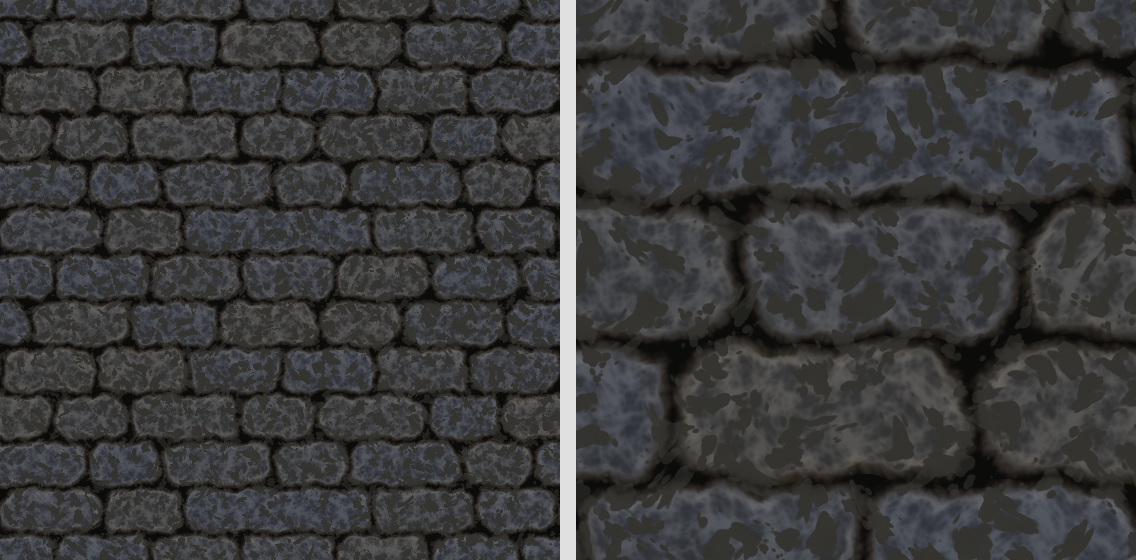
Left: the whole. Right: its middle third, enlarged.
This texture is drawn by a Shadertoy shader. Its source:

```glsl
// Weathered dry-stone wall: twelve courses of rounded grey blocks, repeating every six, under uneven lichen.

const float TAU = 6.2831853;

// Per course: position of the first joint and shift of every second joint, in course heights.
const vec2 COURSES[6] = vec2[6](
    vec2(0.66, 0.16), vec2(0.05, 0.0), vec2(1.14, -0.38),
    vec2(1.88, -0.42), vec2(3.95, 0.25), vec2(3.19, 0.0));

float hash(vec2 p) {
    vec3 q = fract(p.xyx * 0.1031);
    q += dot(q, q.yzx + 33.33);
    return fract((q.x + q.y) * q.z);
}

// Distance to the nearest scattered point.
float cellular(vec2 p) {
    vec2 cell = floor(p), f = p - cell;
    float nearest = 2.0;
    for (int y = -1; y <= 1; y++)
    for (int x = -1; x <= 1; x++) {
        vec2 o = vec2(x, y), id = cell + o;
        vec2 point = vec2(hash(id), hash(id + 57.3));
        nearest = min(nearest, length(o + point - f));
    }
    return nearest;
}

float layeredCells(vec2 p) {
    return 0.48 * cellular(p)
         + 0.31 * cellular(p.yx * 2.1 + 13.7)
         + 0.21 * cellular(p * 4.3 + 41.2);
}

float joint(vec2 course, float i) {
    return course.x + 2.0 * i + course.y * mod(i, 2.0);
}

float roundedBox(vec2 p, vec2 halfSize, float radius) {
    vec2 q = abs(p) - halfSize + radius;
    return length(max(q, 0.0)) + min(max(q.x, q.y), 0.0) - radius;
}

// Signed distance to the nearest block of a course, and that block's index.
vec2 nearestBlock(vec2 p, int row) {
    vec2 course = COURSES[row], best = vec2(9.0, 0.0);
    for (int k = -3; k <= 6; k++) {
        float i = float(k), index = mod(i, 6.0);
        bool longCourse = row == 4;
        if (longCourse && index == 1.0) continue;
        float left = joint(course, i);
        float right = joint(course, i + (longCourse && index == 0.0 ? 2.0 : 1.0));
        float radius = mix(0.2, 0.45, hash(vec2(index, float(row) + 4.0)));
        vec2 halfSize = vec2(0.5 * (right - left) - 0.025, 0.475);
        float d = roundedBox(p - vec2(0.5 * (left + right), 0.5), halfSize, radius);
        if (d < best.x) best = vec2(d, index);
    }
    return best;
}

void mainImage(out vec4 fragColor, in vec2 fragCoord) {
    vec2 uv = fragCoord / iResolution.xy;

    // Course coordinates run downwards; the sines keep the six-course period.
    vec2 wall = vec2(uv.x, 1.0 - uv.y) * 12.0 - vec2(0.0, 0.4375);
    vec2 w = wall * TAU / 6.0;
    wall += 0.035 * vec2(sin(4.0 * w.y + 2.0 * w.x), sin(5.0 * w.x + w.y))
          + 0.018 * vec2(sin(11.0 * w.y - 3.0 * w.x), sin(13.0 * w.x + 7.0 * w.y));
    float row = mod(floor(wall.y), 6.0);
    vec2 p = vec2(wall.x, fract(wall.y));

    // Blocks with rough outlines
    vec2 block = nearestBlock(p, int(row));
    float grain = layeredCells(vec2(p.x, p.y + row) * 4.5 + 7.0);
    float d = block.x + (grain - 0.42) * 0.14;
    float tone = hash(vec2(block.y + 9.0, row + 21.0));

    // Mottled faces, blue-grey to brown-grey
    vec3 stone = mix(vec3(0.20, 0.205, 0.22), vec3(0.335, 0.34, 0.355),
                     smoothstep(0.15, 0.7, grain));
    stone *= mix(vec3(1.02, 0.99, 0.93), vec3(0.95, 0.98, 1.04), tone);
    stone *= 0.94 + 0.1 * smoothstep(1.0, 0.0, p.y);

    // Worn pale rim, brown shoulder and dark joint
    float rim = smoothstep(-0.16, -0.09, d) * smoothstep(-0.02, -0.08, d);
    stone += rim * vec3(0.05, 0.042, 0.03);
    stone = mix(stone, vec3(0.17, 0.15, 0.13), smoothstep(-0.08, -0.015, d));
    float face = smoothstep(0.045, -0.035, d);
    vec3 color = mix(vec3(0.045, 0.043, 0.04), stone, face);

    // Lichen spreads across the whole wall, thickest right of centre
    vec2 drift = uv + 0.006 * sin(uv.yx * vec2(71.0, 83.0) + 2.0 * sin(uv * 37.0));
    float spread = 0.03 * sin(uv.x * 9.0 + 2.0 * sin(uv.y * 7.0)) * sin(uv.y * 13.0 + 1.0)
                 + 0.045 * exp(-9.0 * dot(uv - vec2(0.66, 0.36), uv - vec2(0.66, 0.36)));
    float lichen = smoothstep(0.025, -0.025, layeredCells(drift * 36.0) - 0.345 - spread);
    color = mix(color, vec3(0.20, 0.197, 0.18), lichen * mix(0.55, 0.95, face));

    fragColor = vec4(color, 1.0);
}
```
